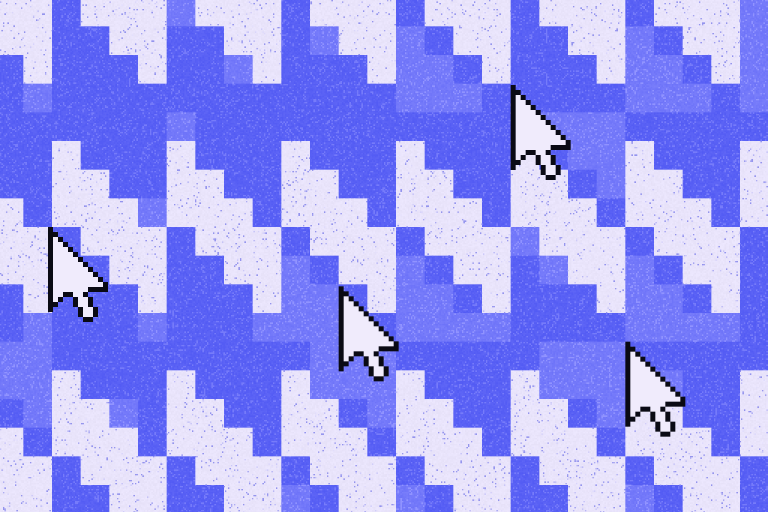
Give the GLSL for this pattern, as a WebGL 2 fragment shader.

```glsl
#version 300 es
precision highp float;
// Rows of stepped pale diamonds on grainy blue squares, with four pixel arrow pointers.

uniform vec2 u_resolution;
out vec4 outColor;

float hash(vec2 p) {
    vec3 q = fract(p.xyx * 0.1031);
    q += dot(q, q.yzx + 33.33);
    return fract((q.x + q.y) * q.z);
}

// Silhouette of the pointer on its own pixel grid, tip at (0, 0), y down
bool inPointer(vec2 c) {
    if (c.x < 0.0 || c.y < 0.0 || c.y > 18.0) return false;
    bool head = c.y < 12.5 && c.x <= min(c.y, 11.0);
    bool heel = c.y > 11.5 && c.x <= 16.0 - c.y;
    float stem = c.x - floor((c.y - 4.0) * 0.5);
    bool tail = c.y > 12.5 && stem >= 0.0 && stem < (c.y > 17.5 ? 2.0 : 4.0);
    return head || heel || tail;
}

// Stepped motif on tiles of 4 by 8 squares
vec3 motif(vec2 square, float grain) {
    vec2 cell = square - vec2(2.0, 4.0);
    vec2 tile = floor(cell / vec2(4.0, 8.0));
    vec2 local = cell - tile * vec2(4.0, 8.0);
    bool upper = local.y < 4.0;

    // Signed steps from the diagonal: negative is pale, positive is background
    float steps = local.x - mod(local.y, 4.0);
    if (!upper) steps = -steps;
    if (steps < -0.5) {
        vec3 paper = vec3(0.915, 0.895, 0.985) + (grain - 0.5) * 0.03;
        return mix(paper, vec3(0.58, 0.58, 0.93), smoothstep(0.94, 0.99, grain));
    }

    // Some background triangles and single diagonal squares are lighter
    bool lit;
    if (steps < 0.5) {
        lit = hash(square + 7.0) < 0.17;
    } else if (upper) {
        lit = tile.x == 4.0 || (tile.y > 0.0 && tile.x < 3.0 && mod(tile.x, 3.0) == 2.0);
    } else {
        lit = tile.x == 3.0 || tile.x == 5.0 || tile.x == (tile.y < 0.0 ? 6.0 : 2.0);
    }
    float tone = (lit ? 0.95 : 0.0) + (grain - 0.5) * 0.5 + 0.8 * step(0.88, grain);
    return mix(vec3(0.35, 0.38, 0.96), vec3(0.46, 0.48, 0.98), tone);
}

// Whole scene; q is in canvas widths, measured down from the top left
vec3 scene(vec2 q) {
    vec2 p = q * 26.8 + vec2(0.18, 0.08);
    vec3 color = motif(floor(p), hash(floor(q * 512.0)));

    vec2 tips[4] = vec2[4](vec2(18.0, 3.05), vec2(1.86, 8.0), vec2(12.0, 10.07), vec2(22.0, 12.0));
    for (int i = 0; i < 4; i++) {
        vec2 c = floor((p - tips[i]) * 5.73);
        if (inPointer(c)) {
            bool core = inPointer(c + vec2(1, 0)) && inPointer(c - vec2(1, 0))
                     && inPointer(c + vec2(0, 1)) && inPointer(c - vec2(0, 1));
            color = core ? vec3(0.94, 0.92, 0.99) : vec3(0.04, 0.04, 0.08);
        }
    }
    return color;
}

void main() {
    // Average 3 by 3 samples to smooth the edges
    vec3 sum = vec3(0.0);
    for (int i = 0; i < 9; i++) {
        vec2 offset = vec2(i % 3 - 1, i / 3 - 1) / 3.0;
        vec2 pos = gl_FragCoord.xy + offset;
        sum += scene(vec2(pos.x, u_resolution.y - pos.y) / u_resolution.x);
    }
    outColor = vec4(sum / 9.0, 1.0);
}
```
